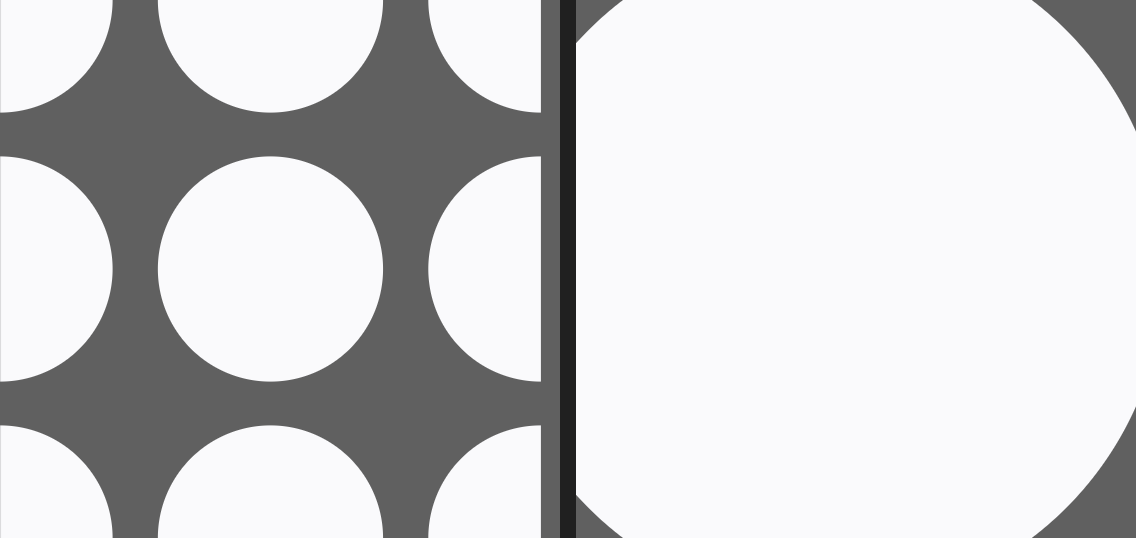
Left, the full canvas; right, a detail of the centre.
A Shadertoy shader for this pattern:

```glsl
// Large pale discs on a flat grey ground, set on a near-square lattice.
// Discs are centred on lattice points, so the outer ones are cut by the canvas;
// the right-hand column is also cut straight, leaving a plain grey strip.

const vec3 GROUND = vec3(0.376, 0.376, 0.376);
const vec3 DISC = vec3(0.980, 0.980, 0.988);

// Lengths are fractions of the canvas height.
const vec2 PITCH = vec2(0.5027, 0.5);
const float RADIUS = 0.2093;
const float RIM_WIDTH = 0.002;
const float RIM_SHADE = 0.2;

// Signed distance to the nearest disc of the lattice.
float discLattice(vec2 p, vec2 pitch, float radius) {
    vec2 local = p - pitch * round(p / pitch);
    return length(local) - radius;
}

// Coverage of the negative side of a distance, smoothed over one pixel.
float coverage(float dist, float pixel) {
    return clamp(0.5 - dist / pixel, 0.0, 1.0);
}

void mainImage(out vec4 fragColor, in vec2 fragCoord) {
    float pixel = 1.0 / iResolution.y;
    vec2 p = fragCoord * pixel;

    // Discs, cut along the last lattice column.
    float disc = coverage(discLattice(p, PITCH, RADIUS), pixel);
    disc *= coverage(p.x - 2.0 * PITCH.x, pixel);

    // Faint darker rim where the discs meet the left edge.
    disc *= 1.0 - RIM_SHADE * coverage(p.x - RIM_WIDTH, pixel);

    fragColor = vec4(mix(GROUND, DISC, disc), 1.0);
}
```
